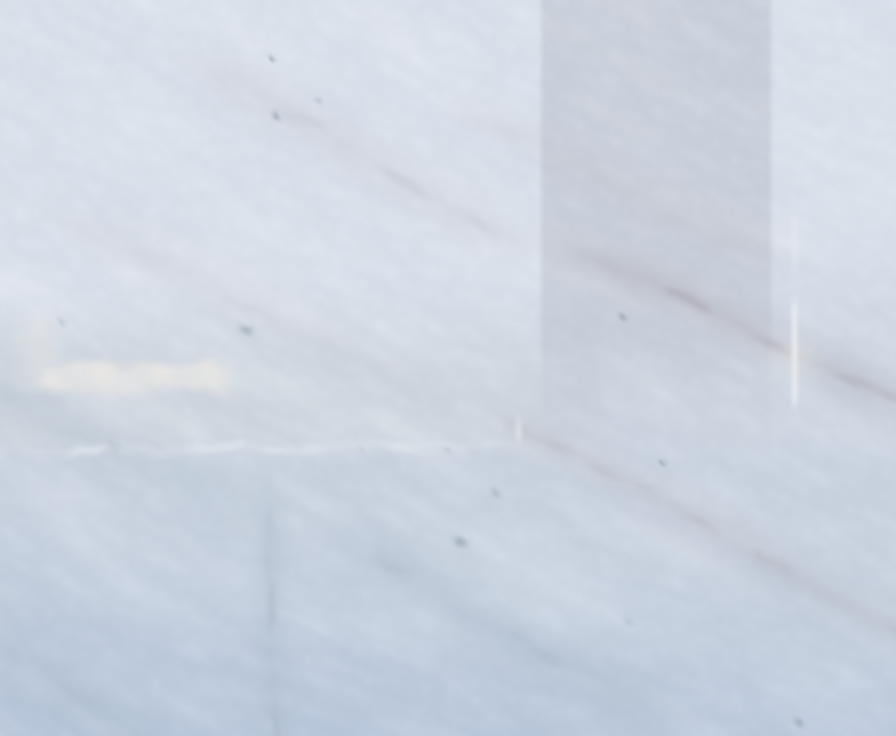
A WebGL 1 fragment shader for this texture:

```glsl
precision highp float;
uniform vec2 u_resolution;

const float ASPECT = 1.22;
const vec3 BRIGHT = vec3(0.868, 0.892, 0.930);
const vec3 MISTY = vec3(0.842, 0.868, 0.898);
const vec3 LOWER = vec3(0.816, 0.850, 0.896);
const vec3 DEEP = vec3(0.742, 0.796, 0.872);
const vec3 BAND = vec3(0.803, 0.826, 0.866);
const vec3 WARM_GLOW = vec3(0.920, 0.910, 0.895);
const vec3 WHITE_GLINT = vec3(0.91, 0.925, 0.945);
const vec3 BROWN_VEIN = vec3(0.68, 0.67, 0.71);
const vec3 GREY_VEIN = vec3(0.65, 0.71, 0.77);
const vec3 SPECK = vec3(0.62, 0.67, 0.72);
const float HORIZON = 0.39;
const float STREAK = 0.030;
const float GRAIN = 0.013;
const float SPECK_CELLS = 17.0;
const float SPECK_SHARE = 0.05;

vec2 hash2(vec2 c) {
  vec3 h = fract(vec3(c.xyx) * vec3(0.1031, 0.1030, 0.0973));
  h += dot(h, h.yzx + 33.33);
  return fract((h.xx + h.yz) * h.zy);
}

// Smooth cellular noise, summed bumps around the feature points
float cells(vec2 p) {
  vec2 id = floor(p), f = fract(p);
  float sum = 0.0;
  for (int j = -1; j <= 1; j++)
    for (int i = -1; i <= 1; i++) {
      vec2 g = vec2(float(i), float(j));
      vec2 d = g + hash2(id + g) - f;
      sum += exp(-7.0 * dot(d, d));
    }
  return min(sum * 0.7, 1.2);
}

float waves(vec2 p) {
  float sum = 0.0, amp = 0.5;
  for (int i = 0; i < 4; i++) {
    sum += amp * sin(p.x + 1.7 * sin(p.y + float(i)));
    p = mat2(1.5, 0.9, -0.9, 1.5) * p + 2.3;
    amp *= 0.55;
  }
  return sum;
}

float box(vec2 p, vec2 lo, vec2 hi, vec2 soft) {
  vec2 s = smoothstep(lo - soft, lo + soft, p) * (1.0 - smoothstep(hi - soft, hi + soft, p));
  return s.x * s.y;
}

// Ragged line with a broken core, a wide halo and faded ends
float vein(vec2 p, vec2 a, vec2 b, float width) {
  vec2 d = b - a;
  float len = length(d);
  d /= len;
  float t = dot(p - a, d);
  float s = dot(p - a, vec2(-d.y, d.x));
  s += 0.005 * waves(vec2(t * 14.0 + a.x * 9.0, s * 12.0 + a.y * 20.0));
  float ends = smoothstep(-0.04, 0.12, t) * (1.0 - smoothstep(len - 0.12, len + 0.04, t));
  float broken = smoothstep(0.15, 0.75, cells(vec2(t * 13.0, s * 25.0) + a * 31.0));
  float r = s / width;
  return ends * (mix(0.15, 0.6, broken) * exp(-r * r) + 0.4 * exp(-0.09 * r * r));
}

float specks(vec2 p) {
  vec2 q = p * SPECK_CELLS, id = floor(q);
  vec2 h = hash2(id + 17.0), k = hash2(id + 71.0);
  vec2 d = fract(q) - mix(vec2(0.3), vec2(0.7), k);
  d += 0.04 * waves(q * 5.0);
  float size = mix(0.10, 0.17, k.x);
  float dist = length(vec2(d.x + 0.4 * d.y, d.y)) / size;
  return step(h.x, SPECK_SHARE) * exp(-1.6 * dist * dist) * mix(0.25, 0.75, h.y);
}

void main() {
  vec2 p = gl_FragCoord.xy / u_resolution * vec2(ASPECT, 1.0);
  vec2 slant = vec2(0.89 * p.x - 0.46 * p.y, 0.46 * p.x + 0.89 * p.y);
  vec2 ragged = p + 0.007 * vec2(waves(p * 40.0), waves(p.yx * 37.0 + 5.0));

  // Reflected light above, bluer stone below
  vec3 upper = mix(MISTY, BRIGHT, smoothstep(0.48, 0.62, ragged.y));
  vec3 stone = mix(DEEP, LOWER, smoothstep(-0.08, HORIZON, p.y + 0.08 * p.x));
  vec3 color = mix(stone, upper, smoothstep(HORIZON - 0.03, HORIZON + 0.03, ragged.y));
  float side = smoothstep(0.72, 0.78, p.x) * box(p, vec2(-1.0, 0.3), vec2(2.0, 0.60), vec2(0.1));
  color = mix(color, LOWER, 0.8 * side);

  // Upright shaded band
  float band = box(p, vec2(0.737, 0.48), vec2(1.05, 2.0), vec2(0.006, 0.14));
  color = mix(color, BAND, 0.95 * band);

  // Slanted streaks and soft mottling
  vec2 flow = slant + 0.02 * vec2(0.0, waves(slant * vec2(5.0, 9.0)));
  float streak = cells(flow * vec2(3.5, 13.0)) + 0.6 * cells(flow * vec2(9.0, 34.0) + 7.0) - 0.95;
  float below = 1.0 - 0.5 * smoothstep(0.5, 0.7, p.y);
  color += STREAK * below * streak * vec3(1.0, 0.85, 0.65);
  color += GRAIN * (cells(slant * vec2(22.0, 45.0)) - 0.6);
  color += 0.6 * GRAIN * (cells(p * 62.0) - 0.6);

  // Veins
  float brown = 0.70 * vein(p, vec2(0.74, 0.68), vec2(1.32, 0.415), 0.008);
  brown += 0.40 * vein(p, vec2(0.64, 0.46), vec2(1.32, 0.09), 0.010);
  brown += 0.28 * vein(p, vec2(0.24, 0.93), vec2(0.72, 0.66), 0.011);
  brown += 0.18 * vein(p, vec2(0.06, 0.72), vec2(0.66, 0.43), 0.013);
  brown += 0.16 * vein(p, vec2(0.60, 0.86), vec2(1.10, 0.62), 0.013);
  color = mix(color, BROWN_VEIN, clamp(brown, 0.0, 1.0));
  float grey = 0.50 * vein(p, vec2(0.44, 0.27), vec2(0.94, 0.01), 0.014);
  grey += 0.50 * vein(p, vec2(0.362, 0.36), vec2(0.384, -0.12), 0.007);
  grey += 0.35 * vein(p, vec2(-0.08, 0.48), vec2(0.40, 0.34), 0.022);
  grey += 0.32 * vein(p, vec2(-0.10, 0.18), vec2(0.26, -0.04), 0.017);
  color = mix(color, GREY_VEIN, clamp(grey, 0.0, 1.0));
  color = mix(color, SPECK, specks(p));

  // Warm window glow and thin broken glints
  float patchy = smoothstep(0.1, 0.8, cells(p * 17.0));
  float glow = box(ragged, vec2(0.05, 0.468), vec2(0.31, 0.505), vec2(0.025, 0.012));
  glow = max(glow, 0.6 * box(ragged, vec2(0.03, 0.48), vec2(0.08, 0.57), vec2(0.025)));
  color = mix(color, WARM_GLOW, glow * mix(0.6, 0.9, patchy));
  float ledge = box(ragged - vec2(0.0, 0.01 * p.x), vec2(0.0, 0.383), vec2(0.66, 0.393), vec2(0.12, 0.010));
  float post = box(p, vec2(1.078, 0.45), vec2(1.086, 0.59), vec2(0.005, 0.015));
  post += 0.5 * box(p, vec2(1.078, 0.64), vec2(1.086, 0.71), vec2(0.006, 0.025));
  float tick = box(p, vec2(0.702, 0.400), vec2(0.710, 0.430), vec2(0.006, 0.012));
  color = mix(color, WHITE_GLINT, max(ledge * mix(0.3, 0.75, patchy), max(0.85 * post, 0.6 * tick)));
  color = mix(color, WARM_GLOW, 0.4 * exp(-900.0 * dot(p - vec2(1.085, 0.515), p - vec2(1.085, 0.515))));

  gl_FragColor = vec4(color, 1.0);
}
```
